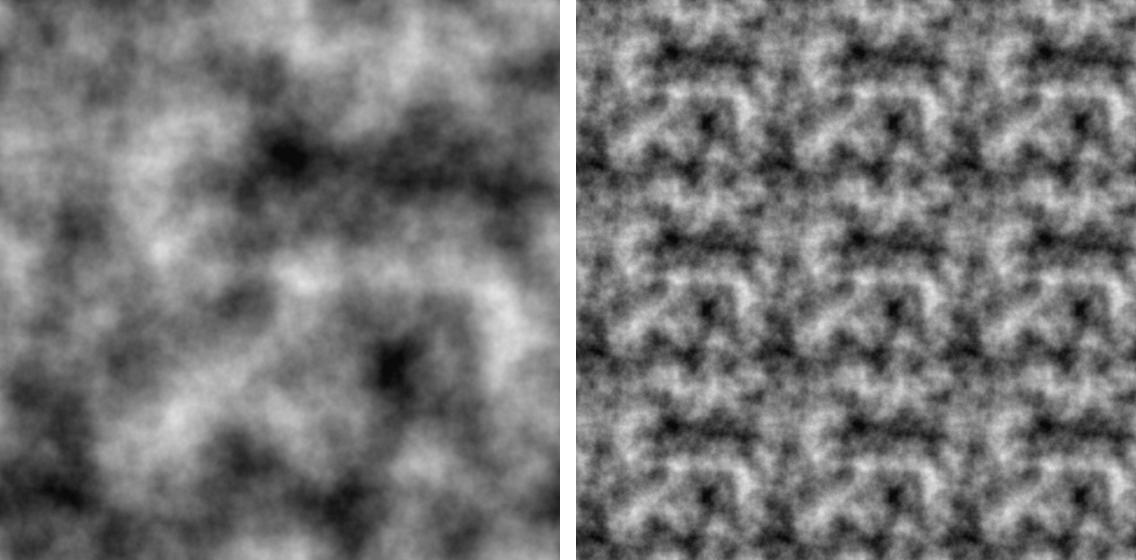
Left, the tile; right, the same tile 3 across and 3 down.
Write a Shadertoy shader that draws this texture.

```glsl
// Soft grey clouds: a fractal sum of gradient noise.
// Every octave has a whole number of cells and wraps its lattice,
// so the square tiles without a seam.

const float TAU = 6.2831853;
const float BASE_CELLS = 5.0;
const int OCTAVES = 6;
const float GAIN = 0.5;
const float MEAN_GREY = 0.455;
const float CONTRAST = 0.59;

// Integer hash of a lattice cell and a seed, from 0 to 1
float hash(ivec2 cell, int seed) {
    uint h = uint(cell.x) * 1597u + uint(cell.y) * 51749u + uint(seed) * 7919u;
    h = (h ^ (h >> 15)) * 73939u;
    h = (h ^ (h >> 13)) * 92821u;
    h = (h ^ (h >> 16)) * 68917u;
    h ^= h >> 15;
    return float(h & 65535u) / 65536.0;
}

// Slope contribution of one lattice corner, wrapped at the period
float cornerSlope(vec2 corner, vec2 offset, float period, int seed) {
    float angle = TAU * hash(ivec2(mod(corner, period)), seed);
    return dot(vec2(cos(angle), sin(angle)), offset);
}

// Periodic gradient noise, centred on zero
float gradientNoise(vec2 p, float period, int seed) {
    vec2 cell = floor(p);
    vec2 f = p - cell;
    vec2 blend = f * f * f * (f * (f * 6.0 - 15.0) + 10.0);
    vec2 right = vec2(1.0, 0.0);
    vec2 up = vec2(0.0, 1.0);
    float a = cornerSlope(cell, f, period, seed);
    float b = cornerSlope(cell + right, f - right, period, seed);
    float c = cornerSlope(cell + up, f - up, period, seed);
    float d = cornerSlope(cell + 1.0, f - 1.0, period, seed);
    return mix(mix(a, b, blend.x), mix(c, d, blend.x), blend.y);
}

// Sum of octaves; each is shifted so that their lattices do not line up
float cloudNoise(vec2 uv, float cells, float gain) {
    float sum = 0.0;
    float amplitude = 1.0;
    for (int i = 0; i < OCTAVES; i++) {
        vec2 shift = vec2(0.37, 0.61) * float(i);
        sum += amplitude * gradientNoise(uv * cells + shift, cells, i + 3);
        cells *= 2.0;
        amplitude *= gain;
    }
    return sum;
}

void mainImage(out vec4 fragColor, in vec2 fragCoord) {
    vec2 uv = fragCoord / iResolution.xy;
    float grey = MEAN_GREY + CONTRAST * cloudNoise(uv, BASE_CELLS, GAIN);
    fragColor = vec4(vec3(clamp(grey, 0.04, 0.88)), 1.0);
}
```
